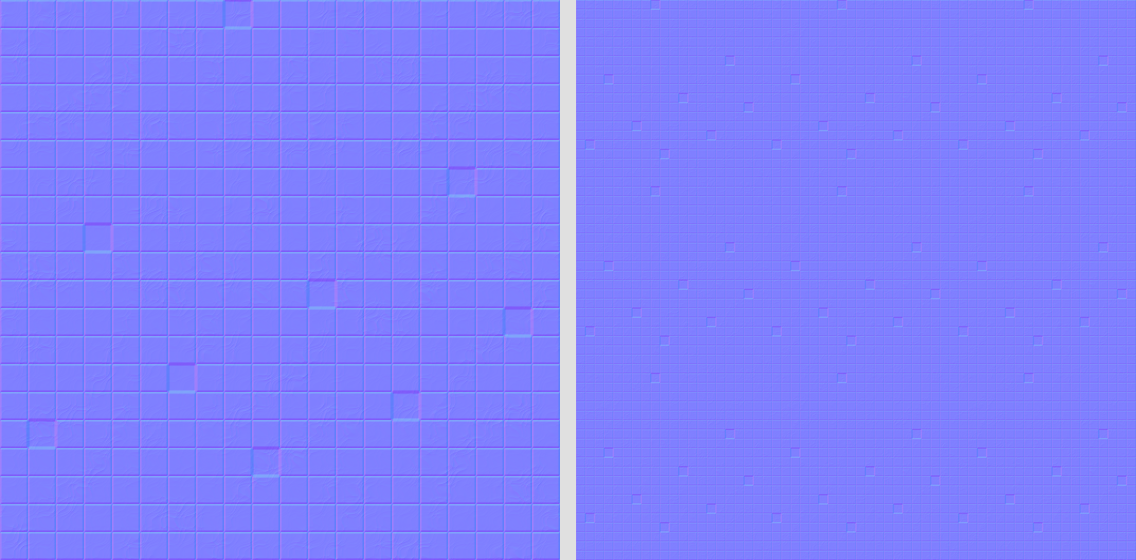
Left: one tile. Right: repeated 3 by 3.
A Shadertoy shader for this texture map:

```glsl
// Tangent-space normal map of a 20 by 20 grid of square tiles with bevelled joints.
// A height field (bevels, a few sunken tiles, patchy trowel wear) is differentiated
// and its slope is encoded as colour. All noise wraps on the grid.

const float TILES = 20.0;
const float TAU = 6.2831853;

vec2 hash22(vec2 p) {
    vec3 q = fract(p.xyx * vec3(0.1031, 0.1030, 0.0973));
    q += dot(q, q.yzx + 33.33);
    return fract((q.xx + q.yz) * q.zy);
}

// Squared distance to the nearest feature point, wrapping after "period" cells
float cellular(vec2 p, float period) {
    vec2 cell = floor(p), f = p - cell;
    float nearest = 4.0;
    for (int y = -1; y <= 1; y++)
    for (int x = -1; x <= 1; x++) {
        vec2 o = vec2(x, y);
        vec2 d = o + hash22(mod(cell + o, period)) - f;
        nearest = min(nearest, dot(d, d));
    }
    return nearest;
}

// 1 for the nine tiles set below the others, strewn by a golden-ratio sequence
float isSunken(vec2 id) {
    float found = 0.0;
    for (int i = 0; i < 9; i++) {
        float k = float(i);
        vec2 spot = floor(vec2(TILES * fract(0.42 + 0.382 * k), 19.0 - 5.5 * sqrt(k)));
        if (distance(spot, id) < 0.5) found = 1.0;
    }
    return found;
}

// Bevelled tile: zero in the joint, +1 on a normal face, -1 on a sunken one
float tileHeight(vec2 p) {
    vec2 toEdge = 0.5 - abs(fract(p) - 0.5);
    vec2 bevel = smoothstep(0.0, 0.06, toEdge);
    return bevel.x * bevel.y * (1.0 - 2.0 * isSunken(mod(floor(p), TILES)));
}

// Slanted, chipped strokes that show strongly only in patches
float wearHeight(vec2 p) {
    vec2 w = p * TAU / TILES;
    vec2 q = p + 0.12 * sin(w.yx * vec2(17.0, 13.0)) + 0.07 * sin(w * vec2(31.0, 37.0));
    vec2 strokes = vec2(3.0 * q.x - 2.0 * q.y, q.x + 2.0 * q.y);
    float coarse = cellular(strokes, TILES);
    float fine = cellular(2.0 * strokes + 7.0, 2.0 * TILES);
    float patches = sin(3.0 * w.x + 2.0 * sin(2.0 * w.y)) * sin(4.0 * w.y + 1.7 * sin(3.0 * w.x))
                  + 0.6 * sin(9.0 * w.x - 7.0 * w.y + 2.0 * sin(5.0 * w.x));
    float amount = 0.13 + 0.4 * smoothstep(-0.1, 1.2, patches);
    return amount * (0.6 * coarse + 0.65 * fine);
}

float surface(vec2 p) {
    return tileHeight(p) + wearHeight(p);
}

void mainImage(out vec4 fragColor, in vec2 fragCoord) {
    vec2 p = fragCoord / iResolution.xy * TILES;

    // Central differences, widened to half a pixel to smooth the edges
    float e = max(0.018, 0.5 * TILES / iResolution.y);
    vec2 slope = vec2(surface(p + vec2(e, 0.0)) - surface(p - vec2(e, 0.0)),
                      surface(p + vec2(0.0, e)) - surface(p - vec2(0.0, e))) / (2.0 * e);

    // Slope to unit normal to colour
    vec2 tilt = slope * vec2(0.0140, -0.0165);
    vec3 normal = normalize(vec3(tilt, 1.0));
    fragColor = vec4(0.5 + 0.5 * normal, 1.0);
}
```
